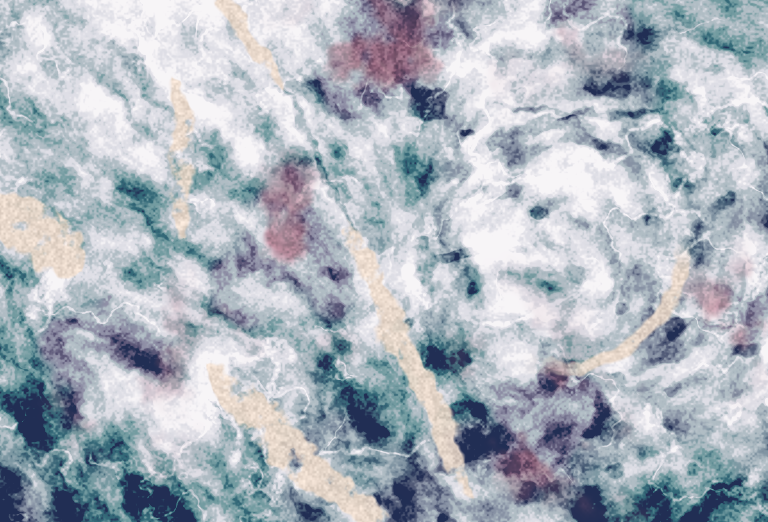
Reproduce this texture procedurally as a WebGL 2 fragment shader.

```glsl
#version 300 es
precision highp float;

uniform vec2 u_resolution;
out vec4 fragColor;

// Stone colours, dark to light
const vec3 NAVY = vec3(0.13, 0.18, 0.33);
const vec3 DEEP_TEAL = vec3(0.20, 0.41, 0.47);
const vec3 TEAL = vec3(0.45, 0.61, 0.63);
const vec3 PLUM = vec3(0.36, 0.34, 0.47);
const vec3 MAUVE = vec3(0.56, 0.56, 0.65);
const vec3 PALE = vec3(0.69, 0.74, 0.77);
const vec3 FROST = vec3(0.87, 0.87, 0.90);
const vec3 WHITE = vec3(0.97, 0.96, 0.97);
const vec3 CREAM = vec3(0.92, 0.85, 0.79);
const vec3 ROSE = vec3(0.60, 0.36, 0.44);

// Structure
const vec2 GRAIN_DIR = vec2(0.58, -0.81);
const vec2 SWIRL_CENTRE = vec2(1.07, 0.53);
const float STREAK_STEP = 0.009;
const float BASE_TONE = 0.49;
const float STREAK_GAIN = 1.7;
const float CLOUD_GAIN = 0.85;
const float BLOTCH_GAIN = 0.75;
const float GRIT_GAIN = 0.34;

// Plum patches: centre and radius
const vec3 PATCHES[6] = vec3[6](
    vec3(0.55, 0.51, 0.13), vec3(0.21, 0.30, 0.11), vec3(1.40, 0.38, 0.11),
    vec3(1.04, 0.19, 0.14), vec3(0.74, 0.91, 0.13), vec3(1.12, 0.99, 0.10));

float hash(vec2 p) {
    return fract(sin(dot(p, vec2(127.1, 311.7))) * 43758.5);
}

float noise(vec2 p) {
    vec2 i = floor(p), f = fract(p);
    f = f * f * (3.0 - 2.0 * f);
    return mix(mix(hash(i), hash(i + vec2(1, 0)), f.x),
               mix(hash(i + vec2(0, 1)), hash(i + vec2(1, 1)), f.x), f.y);
}

float fbm(vec2 p) {
    float sum = 0.0, weight = 0.533;
    for (int i = 0; i < 4; i++) {
        sum += weight * noise(p);
        p = mat2(1.6, 1.2, -1.2, 1.6) * p + 7.3;
        weight *= 0.5;
    }
    return sum;
}

// Straight grain on the left, turning into a swirl on the right
vec2 flowDirection(vec2 p) {
    vec2 r = p - SWIRL_CENTRE;
    vec2 swirl = vec2(-r.y, r.x) / (length(r) + 0.05);
    vec2 d = mix(GRAIN_DIR, swirl, smoothstep(0.6, 0.95, p.x));
    float turn = 2.2 * (fbm(p * 5.0 + 31.0) - 0.5);
    return mat2(cos(turn), sin(turn), -sin(turn), cos(turn)) * d;
}

// Noise averaged along the flow
float streaks(vec2 p, vec2 dir) {
    float sum = 0.0;
    for (int i = -4; i <= 4; i++) {
        vec2 q = p + dir * STREAK_STEP * float(i);
        sum += 0.5 * noise(q * 28.0) + 0.3 * noise(q * 67.0 + 5.0) + 0.2 * noise(q * 150.0);
    }
    return sum / 9.0;
}

float ridge(vec2 p, float width) {
    return 1.0 - smoothstep(0.0, width, abs(fbm(p) - 0.5));
}

// Lens-shaped sliver from a to b
float sliver(vec2 p, vec2 a, vec2 b, float width) {
    vec2 ab = b - a;
    float t = clamp(dot(p - a, ab) / dot(ab, ab), 0.0, 1.0);
    float w = width * sqrt(4.0 * t * (1.0 - t));
    return 1.0 - smoothstep(-0.004, 0.005, length(p - a - ab * t) - w);
}

vec3 stoneRamp(float t, float plum) {
    vec3 c = mix(NAVY, mix(DEEP_TEAL, PLUM, plum), smoothstep(0.02, 0.16, t));
    c = mix(c, mix(TEAL, MAUVE, plum), smoothstep(0.16, 0.32, t));
    c = mix(c, PALE, smoothstep(0.32, 0.51, t));
    c = mix(c, FROST, smoothstep(0.51, 0.72, t));
    return mix(c, WHITE, smoothstep(0.72, 0.98, t));
}

void main() {
    vec2 p = gl_FragCoord.xy / u_resolution.y;
    vec2 dir = flowDirection(p);
    vec2 warp = vec2(fbm(p * 9.0), fbm(p * 9.0 + 40.0)) - 0.5;
    vec2 q = p + 0.06 * warp + 0.01 * (noise(p * 70.0) - 0.5);

    // Plum regions
    float plum = 0.75 * smoothstep(0.45, 0.65, fbm(p * 3.0 + 12.0));
    float patchMask = 0.0;
    for (int i = 0; i < 6; i++) {
        vec2 d = (p + 0.2 * warp - PATCHES[i].xy) / PATCHES[i].z;
        patchMask = max(patchMask, exp(-dot(d, d)));
    }
    plum = max(plum, smoothstep(0.15, 0.6, patchMask));

    // Tone: streaks, clouds, blotches and grit
    float grit = 0.6 * noise(p * 230.0) + 0.4 * noise(p * 120.0 + 9.0);
    float tone = BASE_TONE + STREAK_GAIN * (streaks(q, dir) - 0.5)
        + CLOUD_GAIN * (fbm(q * 4.0) - 0.5) + BLOTCH_GAIN * (fbm(q * 17.0 + 3.0) - 0.5)
        + GRIT_GAIN * (grit - 0.5) + 0.26 * (p.y - 0.5) - 0.13 * patchMask;
    tone += 0.10 * exp(-8.0 * dot(p - SWIRL_CENTRE, p - SWIRL_CENTRE));

    // Dark inclusions, mostly on the right
    float spots = smoothstep(0.69, 0.85, noise(q * vec2(21.0, 29.0) + 60.0));
    tone -= 0.30 * spots * smoothstep(0.4, 0.8, p.x) * smoothstep(1.0, 0.8, p.y);

    // Thin white veins
    float thin = ridge(q * 4.0 + 80.0, 0.022) * smoothstep(0.40, 0.60, noise(p * 8.0));
    thin = max(thin, 0.8 * ridge(q * 9.0 + 17.0, 0.030) * smoothstep(0.45, 0.7, noise(p * 11.0 + 6.0)));
    tone += 0.30 * thin * (0.5 + grit);

    // Pale halo along the long diagonal faults
    float faultA = abs(q.x - 0.90 + 0.49 * q.y - 0.04 * sin(3.14 * q.y)) * 0.9;
    float faultB = abs(q.y - 0.62 + 0.88 * q.x) * 0.75;
    tone += 0.20 * exp(-faultA * 70.0) + 0.20 * exp(-faultB * 45.0);

    // Dark seams
    float seam = sliver(q, vec2(0.55, 0.83), vec2(0.67, 0.57), 0.010);
    seam = max(seam, sliver(q, vec2(0.95, 0.81), vec2(1.12, 0.765), 0.007));
    seam = max(seam, sliver(q, vec2(1.07, 0.766), vec2(1.27, 0.79), 0.008));
    vec3 colour = stoneRamp(tone - 0.36 * seam, plum);
    float rose = patchMask * smoothstep(0.52, 0.68, fbm(p * 9.0 + 23.0));
    colour = mix(colour, ROSE * (0.75 + 0.5 * grit), 0.7 * rose);

    // Cream slivers and the arc below the swirl
    float cream = sliver(q, vec2(0.66, 0.58), vec2(0.90, 0.05), 0.024);
    cream = max(cream, sliver(q, vec2(0.40, 1.02), vec2(0.55, 0.83), 0.014));
    cream = max(cream, sliver(q, vec2(0.40, 0.29), vec2(0.74, -0.03), 0.038));
    cream = max(cream, sliver(q, vec2(-0.07, 0.66), vec2(0.16, 0.48), 0.042));
    cream = max(cream, sliver(q, vec2(0.34, 0.86), vec2(0.35, 0.55), 0.020));
    vec2 r = q - SWIRL_CENTRE;
    float arcSpan = smoothstep(-0.1, 0.1, r.x) * smoothstep(0.03, -0.05, r.y);
    cream = max(cream, arcSpan * (1.0 - smoothstep(0.010, 0.019, abs(length(r) - 0.235))));
    cream *= smoothstep(0.22, 0.42, fbm(p * 30.0 + 50.0));
    colour = mix(colour, CREAM + 0.18 * (grit - 0.5), 0.9 * cream);

    fragColor = vec4(clamp(colour, 0.0, 1.0), 1.0);
}
```
